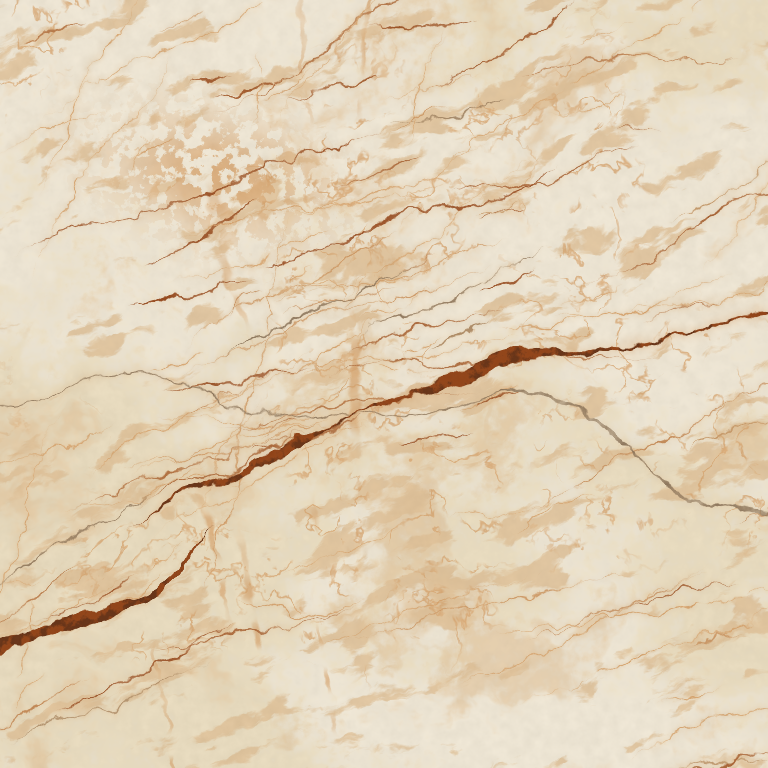
A WebGL 2 fragment shader for this texture:

```glsl
#version 300 es
precision highp float;
// Cream marble slab with rust, tan and grey veins rising to the right.
uniform vec2 u_resolution;
out vec4 fragColor;

const vec3 CREAM = vec3(0.925, 0.893, 0.825);
const vec3 IVORY = vec3(0.90, 0.85, 0.74);
const vec3 SAND = vec3(0.86, 0.74, 0.58);
const vec3 OCHRE = vec3(0.83, 0.63, 0.42);
const vec3 TAUPE = vec3(0.52, 0.43, 0.33);
const vec3 RUST = vec3(0.58, 0.28, 0.11);
const vec3 UMBER = vec3(0.40, 0.20, 0.09);
const int VEIN_COUNT = 120;
const int STREAK_COUNT = 9;
const float VEIN_ANGLE = 0.33;
const float ANGLE_SPREAD = 0.36;
const float STREAK_ANGLE = 1.67;
const vec2 VEIN_HUB = vec2(0.42, 0.60);
const vec2 SPECKLE_CENTRE = vec2(0.29, 0.77);
const vec2 SPECKLE_RADII = vec2(0.13, 0.065);

float hash(vec2 p) {
  vec3 q = fract(p.xyx * 0.1031);
  q += dot(q, q.yzx + 33.33);
  return fract((q.x + q.y) * q.z);
}

float noise(vec2 p) {
  vec2 i = floor(p), f = fract(p);
  f = f * f * (3.0 - 2.0 * f);
  return mix(mix(hash(i), hash(i + vec2(1, 0)), f.x),
             mix(hash(i + vec2(0, 1)), hash(i + 1.0), f.x), f.y);
}

float fbm(vec2 p) {
  float sum = 0.0, amp = 0.516;
  for (int i = 0; i < 5; i++) {
    sum += amp * noise(p);
    p = mat2(0.8, 0.6, -0.6, 0.8) * p * 2.03 + 17.3;
    amp *= 0.5;
  }
  return sum;
}

float bump(float x, float centre, float width) {
  float t = (x - centre) / width;
  return exp(-t * t);
}

// Antialiased band around distance zero
float band(float d, float halfWidth, float px) {
  float cover = clamp((halfWidth - abs(d)) / px + 0.5, 0.0, 1.0);
  return cover * smoothstep(0.0, 0.0006, halfWidth);
}

// Coordinates along and across a line through a centre
vec2 lineSpace(vec2 p, vec2 centre, float angle) {
  float c = cos(angle), s = sin(angle);
  return mat2(c, -s, s, c) * (p - centre);
}

// Heights of the large veins
float lowerVein(float x) { return 0.165 + 0.3 * x + 0.07 * smoothstep(0.2, 0.29, x); }
float upperVein(float x) {
  float steep = 0.24 + 0.48 * x, flatter = 0.408 + 0.178 * x;
  return 0.5 * (steep + flatter - length(vec2(steep - flatter, 0.014)));
}
float greyVein(float x) {
  return 0.46 + 0.055 * bump(x, 0.18, 0.12) + 0.02 * bump(x, 0.65, 0.09)
       - 0.12 * smoothstep(0.74, 0.92, x);
}

void main() {
  float px = 1.0 / u_resolution.y;
  vec2 p = gl_FragCoord.xy * px;
  vec2 warp = vec2(fbm(p * 9.0), fbm(p * 9.0 + 40.0)) - 0.5;
  vec2 fray = vec2(fbm(p * 55.0 + 90.0), fbm(p * 55.0 + 140.0)) - 0.5;
  vec2 ragged = p + 0.04 * warp + 0.012 * fray;
  float grain = fbm(p * 90.0 + 5.0) - 0.5;

  // Clouded ground
  float cloud = fbm(p * 3.2 + 0.8 * warp + 11.0);
  vec3 col = mix(CREAM, IVORY, smoothstep(0.46, 0.68, cloud + 0.25 * grain));
  float stain = fbm(p * 7.0 + 2.0 * warp + 71.0);
  col = mix(col, SAND, 0.6 * smoothstep(0.53, 0.75, stain + 0.2 * grain));

  // Flecks, fine webs and the speckled patch
  vec2 flow = lineSpace(ragged, vec2(0), VEIN_ANGLE) * vec2(16, 42);
  float patches = fbm(p * 4.0 + 57.0);
  col = mix(col, SAND, 0.8 * smoothstep(0.6, 0.72, fbm(flow) + 0.25 * (patches - 0.5)));
  float web = abs(fbm(p * 24.0 + 1.5 * warp + 23.0) - 0.5);
  float dashes = smoothstep(0.38, 0.6, fbm(p * 32.0 + 31.0));
  dashes *= smoothstep(0.48, 0.62, patches);
  col = mix(col, OCHRE, 0.75 * dashes * (1.0 - smoothstep(0.0, 0.035, web)));
  vec2 spot = lineSpace(ragged, SPECKLE_CENTRE, -0.2) / SPECKLE_RADII;
  float speckle = smoothstep(0.46, 0.56, fbm(p * 85.0 + warp));
  col = mix(col, OCHRE, 0.8 * speckle * exp(-dot(spot, spot)));

  // Soft upright streaks
  for (int i = 0; i < STREAK_COUNT; i++) {
    float id = float(i) + 3.0;
    vec2 centre = vec2(mix(0.22, 0.66, hash(vec2(id, 1.7))), hash(vec2(id, 8.3)));
    vec2 q = lineSpace(ragged, centre, STREAK_ANGLE + 0.35 * (hash(vec2(id, 4.1)) - 0.5));
    float reach = 1.0 - smoothstep(0.04, 0.13, abs(q.x));
    float width = 0.003 + 0.014 * hash(vec2(id, 6.6)) * noise(vec2(q.x * 14.0, id));
    float soft = 1.0 - smoothstep(0.3 * width, width, abs(q.y));
    col = mix(col, OCHRE, 0.7 * reach * soft * smoothstep(0.25, 0.75, noise(p * 35.0 + id)));
  }

  // Scattered thin veins, frayed and broken along their length
  for (int i = 0; i < VEIN_COUNT; i++) {
    float id = float(i) + 0.5;
    vec2 centre = vec2(hash(vec2(id, 12.1)), hash(vec2(id, 31.7)));
    if (i % 5 == 0) centre = mix(VEIN_HUB, centre, 0.4);
    float halfLen = mix(0.03, 0.28, pow(hash(vec2(id, 5.3)), 1.7));
    float tilt = hash(vec2(id, 9.9)) + hash(vec2(id, 2.4)) - 1.0;
    float strength = hash(vec2(id, 44.2));
    if (i % 9 == 4) { tilt += 2.0; strength *= 0.45; }
    vec2 q = lineSpace(p + 0.025 * warp + 0.016 * fray, centre, VEIN_ANGLE + ANGLE_SPREAD * tilt);
    float along = q.x / halfLen, taper = 1.0 - along * along;
    if (taper < 0.0 || abs(q.y) > 0.06) continue;
    float d = q.y + 0.04 * noise(vec2(q.x * 9.0, id)) + 0.012 * noise(vec2(q.x * 45.0, id)) - 0.026;
    float body = noise(vec2(q.x * 28.0, id + 60.0));
    float gaps = smoothstep(0.15, 0.45, noise(vec2(q.x * 50.0, id + 9.0)) + 0.3 * strength);
    float width = mix(0.0007, 0.0017, strength * strength) * taper * (0.35 + 1.1 * body);
    vec3 dark = hash(vec2(id, 77.0)) > 0.87 ? TAUPE : RUST;
    vec3 tone = mix(OCHRE, dark, smoothstep(0.3, 0.95, strength));
    col = mix(col, SAND, 0.4 * taper * exp(-abs(d) / 0.004) * gaps);
    col = mix(col, tone, band(d, width, px) * gaps * mix(0.5, 1.0, body));
  }

  // Large grey vein
  float greyWidth = 0.0007 + 0.0028 * noise(vec2(p.x * 40.0, 3)) * smoothstep(0.5, 0.8, p.x);
  float greyDist = 0.9 * (ragged.y - greyVein(ragged.x));
  col = mix(col, SAND, 0.4 * exp(-abs(greyDist) / 0.005));
  col = mix(col, TAUPE, band(greyDist, greyWidth, px) * (0.7 + 0.9 * grain));

  // Large rust veins, swelling and pinching
  float swell = 0.4 + 1.1 * noise(vec2(p.x * 28.0, 9));
  float start = smoothstep(0.15, 0.22, p.x), end = 1.0 - smoothstep(0.18, 0.29, p.x);
  float swollen = 0.0055 * bump(p.x, 0.34, 0.07) + 0.007 * bump(p.x, 0.65, 0.1);
  float lowerDist = 0.93 * (ragged.y - lowerVein(ragged.x));
  float upperDist = 0.93 * (ragged.y - upperVein(ragged.x));
  float halo = max(exp(-abs(lowerDist) / 0.006) * end, exp(-abs(upperDist) / 0.006) * start);
  float rust = max(band(lowerDist, 0.0075 * swell * end, px),
                   band(upperDist, (0.0014 + swollen) * swell * start, px));
  col = mix(col, OCHRE, 0.4 * halo);
  col = mix(col, mix(RUST, UMBER, smoothstep(-0.1, 0.15, grain)), rust);

  fragColor = vec4(col + 0.05 * grain, 1.0);
}
```
